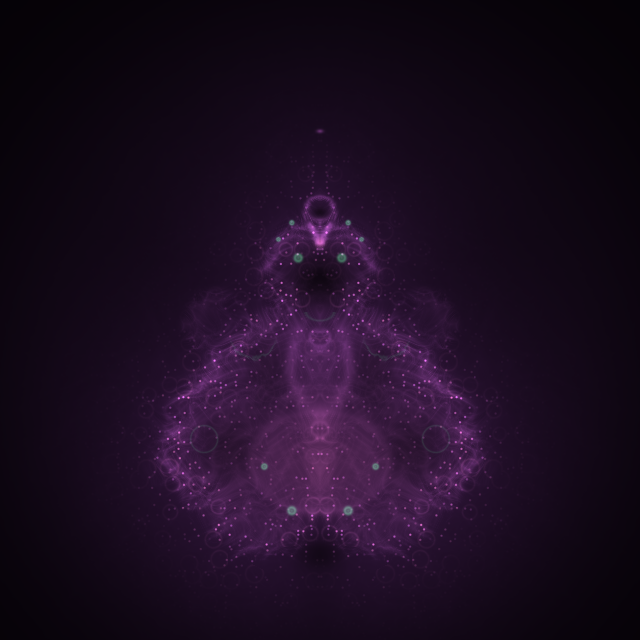
This background is drawn by a Shadertoy shader. Its source:

```glsl
const vec3 NIGHT = vec3(0.045, 0.018, 0.057);
const vec3 HALO = vec3(0.115, 0.054, 0.138);
const vec3 VIOLET = vec3(0.95, 0.46, 1.0);
const vec3 ROSE = vec3(1.0, 0.50, 0.74);
const vec3 GREEN = vec3(0.22, 0.72, 0.38);
const float HALO_FALLOFF = 7.0;
const float RAGGEDNESS = 0.026;
const float FILAMENT_SCALE = 24.0;
const float SPARK_SCALE = 125.0;
const float BUBBLE_SCALE = 27.0;

// Small green orbs: x, y, radius
const vec3 ORBS[5] = vec3[5](
    vec3(0.044, 0.652, 0.0035), vec3(0.065, 0.626, 0.0030),
    vec3(0.034, 0.597, 0.0065), vec3(0.087, 0.271, 0.0045),
    vec3(0.044, 0.202, 0.0065));

// Bright flank, followed from shoulder to foot
const vec2 FLANK[5] = vec2[5](vec2(0.065, 0.515), vec2(0.155, 0.435),
    vec2(0.228, 0.345), vec2(0.240, 0.275), vec2(0.155, 0.220));

vec2 hash2(vec2 p) {
    vec3 q = fract(vec3(p.xyx) * vec3(0.1031, 0.1030, 0.0973));
    q += dot(q, q.yzx + 33.33);
    return fract((q.xx + q.yz) * q.zy);
}

// Cellular noise: distance to the nearest seed, and its random id
vec2 cells(vec2 p) {
    vec2 base = floor(p), best = vec2(9.0, 0.0);
    for (int j = -1; j <= 1; j++)
    for (int i = -1; i <= 1; i++) {
        vec2 c = base + vec2(i, j), h = hash2(c + 40.0);
        float d = length(c + 0.2 + 0.6 * h - p);
        if (d < best.x) best = vec2(d, hash2(c + 91.0).x);
    }
    return best;
}

// Layered, folded sines that form fine threads
float filaments(vec2 p) {
    float sum = 0.0, amp = 0.5;
    for (int i = 0; i < 5; i++) {
        p = mat2(0.8, -0.6, 0.6, 0.8) * p * 1.55 + 1.1 * sin(p.yx * 1.2 + 1.7);
        float ridge = 1.0 - abs(sin(p.x + 0.7 * sin(p.y)));
        sum += amp * ridge * ridge;
        amp *= 0.68;
    }
    return sum;
}

float smoothMin(float a, float b, float k) {
    float h = max(k - abs(a - b), 0.0) / k;
    return min(a, b) - 0.25 * h * h * k;
}

float circle(vec2 p, vec2 c, float r) { return length(p - c) - r; }
float ellipse(vec2 p, vec2 c, vec2 r) { return (length((p - c) / r) - 1.0) * min(r.x, r.y); }
float blob(vec2 p, vec2 c, vec2 r) { p = (p - c) / r; return exp(-dot(p, p)); }
float line(float d, float w) { return exp(-d * d / (w * w)); }

float segment(vec2 p, vec2 a, vec2 b) {
    p -= a; b -= a;
    return length(p - b * clamp(dot(p, b) / dot(b, b), 0.0, 1.0));
}

float silhouette(vec2 p) {
    float d = circle(p, vec2(0.10, 0.305), 0.145);
    d = smoothMin(d, circle(p, vec2(0.05, 0.405), 0.118), 0.03);
    d = smoothMin(d, circle(p, vec2(0.09, 0.225), 0.095), 0.03);
    d = smoothMin(d, circle(p, vec2(0.0, 0.575), 0.086), 0.03);
    return min(d, circle(p, vec2(0.0, 0.672), 0.018));
}

void mainImage(out vec4 fragColor, in vec2 fragCoord) {
    float side = min(iResolution.x, iResolution.y), px = 1.0 / side;
    vec2 p = (fragCoord - 0.5 * iResolution.xy) / side + 0.5;
    p.x = abs(p.x - 0.5);

    float fil = filaments(p * FILAMENT_SCALE);
    float fine = filaments(p * FILAMENT_SCALE * 2.7 + 5.0);
    float texture1 = 0.55 * fil + 0.45 * fine;
    vec2 warped = p + 0.007 * vec2(fil - 0.6, fine - 0.6);
    float d = silhouette(p) + RAGGEDNESS * (0.55 - texture1);
    float inside = smoothstep(0.016, -0.022, d);

    // Wide halo and cloudy body
    vec3 col = NIGHT + HALO * exp(-HALO_FALLOFF * max(d, 0.0));
    col *= 1.0 - 0.55 * smoothstep(0.38, 0.72, length(p - vec2(0.0, 0.46)));
    vec3 tint = mix(VIOLET, ROSE, 0.75 * blob(p, vec2(0.0, 0.28), vec2(0.16, 0.12)));
    float light = inside * (0.045 + 0.14 * texture1);

    // Side lobes
    float wing = circle(warped, vec2(0.160, 0.495), 0.048);
    light += smoothstep(0.01, -0.015, wing) * 0.10 * texture1 + 0.07 * line(wing, 0.007) * fine;

    // Lit flanks and head rim
    float flank = 1.0;
    for (int i = 0; i < 4; i++) flank = min(flank, segment(warped, FLANK[i], FLANK[i + 1]));
    light += line(flank, 0.023) * 0.19 * texture1;
    float rim = circle(warped, vec2(0.0, 0.575), 0.077);
    light += line(rim, 0.016) * smoothstep(0.49, 0.60, p.y) * 0.25 * texture1;

    // Central column and lower disc
    float column = ellipse(warped, vec2(0.0, 0.435), vec2(0.043, 0.079));
    light += 0.11 * line(column, 0.009) * smoothstep(0.53, 0.45, p.y);
    light += 0.07 * blob(p, vec2(0.0, 0.44), vec2(0.035, 0.06));
    float disc = ellipse(warped, vec2(0.0, 0.275), vec2(0.105, 0.078));
    light += 0.055 * smoothstep(0.015, -0.015, disc) + 0.04 * line(disc, 0.006);
    light += 0.09 * blob(p, vec2(0.0, 0.265), vec2(0.022, 0.065));
    light += 0.12 * line(circle(warped, vec2(0.0, 0.468), 0.013), 0.004);
    light += 0.10 * line(circle(warped, vec2(0.0, 0.327), 0.012), 0.004);
    col += tint * light;

    // Dark hollows
    float hollow = 0.72 * blob(p, vec2(0.0, 0.565), vec2(0.056, 0.047));
    hollow += 0.30 * blob(p, vec2(0.084, 0.425), vec2(0.034, 0.065));
    hollow += 0.34 * blob(p, vec2(0.145, 0.30), vec2(0.045, 0.05));
    hollow += 0.45 * blob(p, vec2(0.0, 0.135), vec2(0.035, 0.025));
    col *= 1.0 - min(hollow, 0.8);

    // Crown, jewel and tip
    float crown = circle(warped, vec2(0.0, 0.671), 0.018);
    col += VIOLET * 0.36 * line(crown, 0.0045) * (0.4 + fine);
    col *= 1.0 - 0.55 * blob(p, vec2(0.0, 0.669), vec2(0.011));
    float jewel = segment(warped, vec2(0.0, 0.617), vec2(0.013, 0.645));
    col += VIOLET * 0.34 * line(jewel, 0.005) + ROSE * 0.38 * blob(p, vec2(0.0, 0.621), vec2(0.007));
    col += VIOLET * 0.30 * blob(p, vec2(0.0, 0.795), vec2(0.005, 0.003));

    // Thin green arcs
    float arc = line(circle(warped, vec2(0.103, 0.473), 0.034), 0.0018) * smoothstep(0.475, 0.455, p.y);
    arc += line(circle(p, vec2(0.181, 0.314), 0.021), 0.0015);
    arc += line(ellipse(p, vec2(0.0, 0.513), vec2(0.022, 0.014)), 0.0018) * step(p.y, 0.513);
    col += GREEN * 0.13 * arc;

    // Bubbles and sparks gathered near the edges
    float edge = exp(-abs(d + 0.012) * 28.0);
    vec2 bubble = cells(p * BUBBLE_SCALE);
    float ring = line(bubble.x - 0.18 - 0.2 * bubble.y, 0.045);
    col += mix(VIOLET, ROSE, bubble.y) * 0.10 * ring * edge * step(0.45, bubble.y);
    vec2 spark = cells(p * SPARK_SCALE);
    float glint = smoothstep(0.16 + SPARK_SCALE * px, 0.05, spark.x) * smoothstep(0.70, 1.0, spark.y);
    col += mix(ROSE, VIOLET, fract(spark.y * 37.0)) * 0.55 * glint * (edge + 0.25 * inside);

    // Green orbs with a ring and a core
    for (int i = 0; i < 5; i++) {
        float r = length(p - ORBS[i].xy), size = ORBS[i].z;
        col += GREEN * (0.50 * line(r - size * 0.75, size * 0.32 + px * 0.5) + 0.40 * line(r, size * 0.35));
    }
    fragColor = vec4(col, 1.0);
}
```
